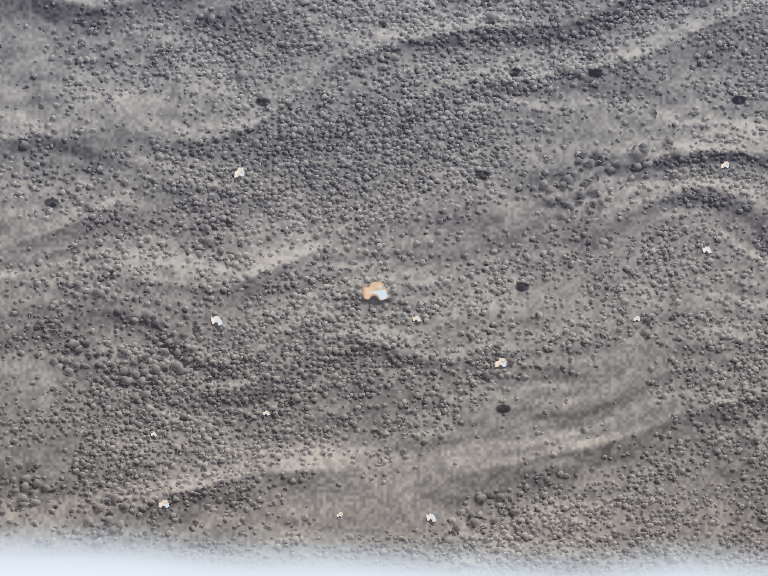
This texture is drawn by a WebGL 1 fragment shader. Its source:

```glsl
precision highp float;
// Grey tidal mud with soft ridges, scattered sand pellets, pale shells and a misty lower edge.
uniform vec2 u_resolution;

const vec3 SHADOW = vec3(0.28, 0.27, 0.29);
const vec3 MUD = vec3(0.51, 0.50, 0.50);
const vec3 SUNLIT = vec3(0.72, 0.70, 0.68);
const vec3 MIST = vec3(0.84, 0.88, 0.92);
const vec3 CREAM = vec3(0.86, 0.82, 0.78);
const vec3 ORANGE = vec3(0.80, 0.66, 0.52);
const vec2 LIGHT = vec2(0.50, 0.86);

vec3 hash3(vec2 cell, float seed) {
  vec3 v = fract(vec3(cell.xyx + seed) * vec3(0.1031, 0.1030, 0.0973));
  v += dot(v, v.yxz + 33.33);
  return fract((v.xxy + v.yzz) * v.zyx);
}

float noise(vec2 p, float seed) {
  vec2 i = floor(p), f = fract(p);
  f = f * f * (3.0 - 2.0 * f);
  float low = mix(hash3(i, seed).x, hash3(i + vec2(1.0, 0.0), seed).x, f.x);
  float high = mix(hash3(i + vec2(0.0, 1.0), seed).x, hash3(i + 1.0, seed).x, f.x);
  return mix(low, high, f.y);
}

float fbm(vec2 p, float seed) {
  float sum = 0.0, weight = 0.53;
  for (int i = 0; i < 4; i++) {
    sum += weight * noise(p, seed);
    p = mat2(0.8, 0.6, -0.6, 0.8) * p * 2.03 + 7.1;
    weight *= 0.5;
  }
  return sum;
}

// Wide mounds crossed by thin, slanting ridges.
float terrain(vec2 p) {
  vec2 warp = vec2(noise(p * 5.0, 11.0), noise(p * 5.0, 12.0)) - 0.5;
  vec2 q = p + 0.13 * warp;
  float mounds = fbm(vec2(q.x * 3.2, q.y * 6.5 - q.x * 1.0), 13.0);
  float ridge = 1.0 - abs(2.0 * noise(vec2(q.x * 2.4, q.y * 7.5 - q.x * 2.0), 14.0) - 1.0);
  return 0.075 * mounds + 0.020 * ridge * ridge;
}

// Returns ball tone, ball coverage and cast shadow.
vec3 pellets(vec2 p, float size, float density, float seed) {
  vec2 q = p * vec2(1.0, 1.15) / size;
  q += 0.35 * (vec2(noise(q * 2.3, 15.0), noise(q * 2.3, 16.0)) - 0.5);
  vec2 base = floor(q);
  vec3 result = vec3(0.0);
  for (int y = -1; y <= 1; y++) {
    for (int x = -1; x <= 1; x++) {
      vec2 cell = base + vec2(float(x), float(y));
      vec3 h = hash3(cell, seed);
      float present = step(hash3(cell, seed + 5.0).x, density);
      float radius = mix(0.28, 0.50, h.z);
      vec2 d = (q - cell - 0.5 - 0.8 * (h.xy - 0.5)) / radius;
      float ball = present * smoothstep(1.15, 0.7, length(d));
      float tone = 0.26 * dot(d, LIGHT) + 0.14 * (h.z - 0.5);
      result.x = mix(result.x, tone, ball);
      result.y = max(result.y, ball);
      result.z = max(result.z, present * smoothstep(1.6, 0.6, length(d + LIGHT * 0.75)));
    }
  }
  return result;
}

float addPellets(float tone, vec3 layer, float ballTone) {
  tone -= 0.21 * layer.z * (1.0 - layer.y);
  return mix(tone, ballTone + layer.x, layer.y);
}

float oval(vec2 p, vec2 radius, float angle) {
  float c = cos(angle), s = sin(angle);
  vec2 d = vec2(c * p.x + s * p.y, c * p.y - s * p.x) / radius;
  return smoothstep(1.2, 0.75, length(d));
}

// A ragged shell with a shaded underside, an orange back and a pale claw.
vec3 addShell(vec3 color, vec2 p, float size, float angle, float warmth) {
  vec2 ragged = vec2(noise(p * 2.2 / size, 51.0), noise(p * 2.2 / size, 52.0)) - 0.5;
  p += 0.7 * size * ragged;
  color = mix(color, SHADOW, 0.8 * oval(p + size * vec2(0.1, 0.45), size * vec2(1.1, 0.5), angle));
  vec3 back = mix(CREAM, ORANGE, warmth) + 0.25 * ragged.x;
  color = mix(color, back, oval(p, size * vec2(1.0, 0.48), angle));
  return mix(color, MIST, oval(p - size * vec2(0.4, -0.15), size * vec2(0.5, 0.25), angle - 0.2));
}

vec3 scatterShells(vec3 color, vec2 p, float spacing) {
  vec2 cell = floor(p / spacing);
  vec3 h = hash3(cell, 61.0), k = hash3(cell, 67.0);
  vec2 local = p - spacing * (cell + 0.2 + 0.6 * h.xy);
  vec3 shelled = addShell(color, local, mix(0.006, 0.014, k.y), 1.6 * (k.z - 0.5), 0.5 * h.z);
  return mix(color, shelled, step(k.x, 0.32));
}

float burrows(vec2 p, float spacing) {
  vec2 cell = floor(p / spacing);
  vec3 h = hash3(cell, 71.0);
  vec2 local = p - spacing * (cell + 0.2 + 0.6 * h.xy);
  return step(h.z, 0.12) * oval(local, vec2(0.013, 0.008), 0.0);
}

vec3 mudRamp(float tone) {
  vec3 color = mix(SHADOW, MUD, clamp((tone - 0.28) / 0.23, -0.3, 1.0));
  return mix(color, SUNLIT, clamp((tone - 0.51) / 0.20, 0.0, 1.2));
}

void main() {
  vec2 p = gl_FragCoord.xy / u_resolution.y;

  // Slope lighting and fine sand grain.
  float slope = (terrain(p) - terrain(p + LIGHT * 0.012)) / 0.012;
  slope = clamp(slope, -0.7, 0.7);
  float tone = 0.55 + 0.27 * slope;
  tone += 0.16 * (noise(p * 190.0, 21.0) - 0.5) + 0.10 * (fbm(p * 55.0, 22.0) - 0.5);

  // Small pellets gather in drifts, large ones in rare clumps.
  float drift = fbm(vec2(p.x * 4.0, p.y * 7.0 - p.x * 1.5), 31.0);
  float density = smoothstep(0.24, 0.72, drift + 0.12 * (p.x - 0.65) * (2.0 * p.y - 0.4));
  float clump = 0.7 * smoothstep(0.62, 0.78, fbm(p * vec2(6.0, 8.0), 32.0));
  tone = addPellets(tone, pellets(p, 0.0080, 0.75 * density, 41.0), 0.52 + 0.18 * slope);
  tone = addPellets(tone, pellets(p + 0.37, 0.0115, 0.55 * density, 43.0), 0.52 + 0.18 * slope);
  tone = addPellets(tone, pellets(p + 0.71, 0.019, clump, 47.0), 0.45);
  tone -= 0.3 * burrows(p, 0.19);

  // Cooler far mud, warmer near mud.
  vec3 color = mudRamp(tone) + (p.y - 0.5) * vec3(-0.02, 0.0, 0.03);
  color = scatterShells(color, p, 0.165);
  color = addShell(color, p - vec2(0.65, 0.495), 0.027, -0.2, 0.85);

  // Blurred mist along the lower edge, deepest at the left.
  float mistHeight = p.y + 0.035 * p.x + 0.025 * (noise(vec2(p.x * 5.0, 0.5), 81.0) - 0.5);
  float mist = smoothstep(0.110, 0.025, mistHeight);
  color = mix(color, MIST + 0.06 * smoothstep(0.05, 0.0, mistHeight), mist);
  gl_FragColor = vec4(color, 1.0);
}
```
